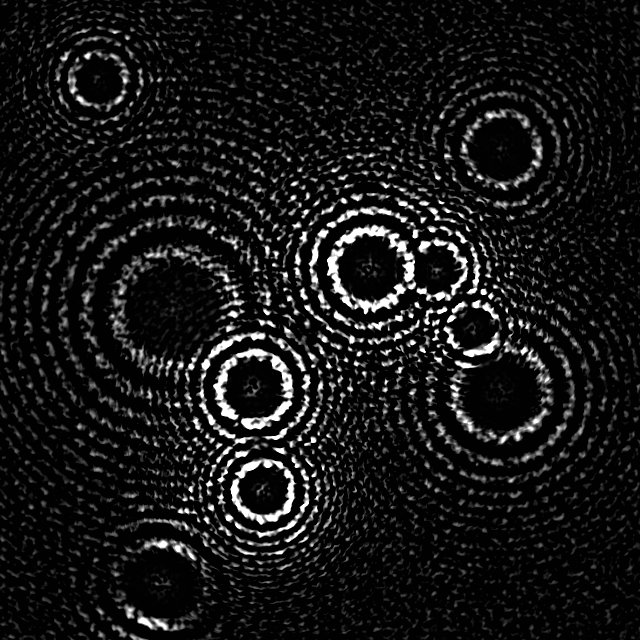
A three.js fragment shader for this background:

```glsl
varying vec2 vUv;

// Ring systems: centre x, centre y, first bright radius, strength
const vec4 RING_TOP_LEFT   = vec4(0.155, 0.875, 0.043, 0.62);
const vec4 RING_TOP_RIGHT  = vec4(0.785, 0.767, 0.057, 0.45);
const vec4 RING_CENTRE     = vec4(0.579, 0.581, 0.060, 1.50);
const vec4 RING_NEIGHBOUR  = vec4(0.682, 0.578, 0.043, 1.35);
const vec4 RING_SMALL      = vec4(0.740, 0.487, 0.039, 1.10);
const vec4 RING_RIGHT      = vec4(0.782, 0.388, 0.073, 0.55);
const vec4 RING_LOWER      = vec4(0.397, 0.393, 0.055, 1.50);
const vec4 RING_BOTTOM     = vec4(0.412, 0.234, 0.045, 1.60);
const vec4 RING_WIDE       = vec4(0.275, 0.515, 0.093, 0.36);
const vec4 RING_STRETCHED  = vec4(0.254, 0.088, 0.063, 0.95);

const float TAU = 6.2831853;
const float FRINGE_STEP = 1.3;      // growth of squared radius per fringe
const float DECAY = 0.95;
const float WIDE_DECAY = 0.38;
const float STRETCH = 1.2;
const float STRETCH_TILT = -0.33;
const float GRAIN_SCALE = 92.0;
const float EDGE_JITTER = 0.0035;
const float RING_GRAIN = 1.1;
const float AMBIENT_GRAIN = 0.36;
const float CENTRAL_GRAIN = 0.55;
const float BLACK_LEVEL = 0.05;
const float GAIN = 1.15;

vec2 hashGradient(vec2 cell) {
  float angle = TAU * fract(sin(dot(cell, vec2(127.1, 311.7))) * 43758.5);
  return vec2(cos(angle), sin(angle));
}

float gradientNoise(vec2 p) {
  vec2 cell = floor(p);
  vec2 f = p - cell;
  vec2 u = f * f * f * (f * (f * 6.0 - 15.0) + 10.0);
  vec2 e = vec2(1.0, 0.0);
  float a = dot(hashGradient(cell), f);
  float b = dot(hashGradient(cell + e.xy), f - e.xy);
  float c = dot(hashGradient(cell + e.yx), f - e.yx);
  float d = dot(hashGradient(cell + e.xx), f - e.xx);
  return 1.4 * mix(mix(a, b, u.x), mix(c, d, u.x), u.y);
}

// Fringes add as waves; cores darken everything; specks glow at the centres
void addRings(float radius, vec4 ring, float decay, float shade,
              inout float wave, inout float cores, inout float specks) {
  float q = radius / ring.z;
  float phase = (q * q - 1.0) / FRINGE_STEP;
  float envelope = ring.w * exp(-decay * max(q - 1.0, 0.0));
  float opening = smoothstep(0.62, 0.88, q);
  wave += shade * envelope * opening * cos(TAU * phase);
  cores *= mix(1.0, opening, min(1.0, 2.2 * ring.w));
  specks += 0.6 * ring.w * exp(-q * q * 18.0);
}

void addCircle(vec2 p, vec4 ring, float decay,
               inout float wave, inout float cores, inout float specks) {
  addRings(length(p - ring.xy), ring, decay, 1.0, wave, cores, specks);
}

void main() {
  // Speckle, also used to roughen the fringe edges
  vec2 grainUv = vUv * GRAIN_SCALE;
  float grain = gradientNoise(grainUv);
  float fineGrain = gradientNoise(grainUv.yx * 1.55 + 37.0);
  vec2 p = vUv + EDGE_JITTER * vec2(fineGrain, grain);

  float wave = 0.0;
  float cores = 1.0;
  float specks = 0.0;
  addCircle(p, RING_TOP_LEFT, DECAY, wave, cores, specks);
  addCircle(p, RING_TOP_RIGHT, DECAY * 0.8, wave, cores, specks);
  addCircle(p, RING_CENTRE, DECAY, wave, cores, specks);
  addCircle(p, RING_NEIGHBOUR, DECAY, wave, cores, specks);
  addCircle(p, RING_SMALL, DECAY, wave, cores, specks);
  addCircle(p, RING_RIGHT, DECAY * 0.8, wave, cores, specks);
  addCircle(p, RING_LOWER, DECAY, wave, cores, specks);
  addCircle(p, RING_BOTTOM, DECAY, wave, cores, specks);
  addCircle(p, RING_WIDE, WIDE_DECAY, wave, cores, specks);

  // Tilted ellipse, bright only across its long axis
  vec2 offset = p - RING_STRETCHED.xy;
  vec2 axis = vec2(cos(STRETCH_TILT), sin(STRETCH_TILT));
  vec2 local = vec2(dot(offset, axis) / STRETCH, dot(offset, vec2(-axis.y, axis.x)));
  float facing = local.y * local.y / (dot(local, local) + 0.0001);
  addRings(length(local), RING_STRETCHED, DECAY, mix(0.12, 1.0, facing * facing),
           wave, cores, specks);

  // Speckle is strongest around the middle and upper left of the field
  vec2 fromMiddle = (vUv - vec2(0.46, 0.60)) / vec2(0.25, 0.22);
  float strength = AMBIENT_GRAIN + CENTRAL_GRAIN * exp(-dot(fromMiddle, fromMiddle));
  float speckle = strength * (0.65 * grain + 0.5 * fineGrain);

  float light = wave * max(0.0, 0.85 + RING_GRAIN * grain) + speckle - BLACK_LEVEL;
  light = max(light, 0.0) * cores + specks * max(fineGrain + 0.3 * grain, 0.0);
  float tone = clamp(GAIN * light, 0.0, 1.0);
  gl_FragColor = vec4(vec3(mix(0.005, 1.0, tone)), 1.0);
}
```
